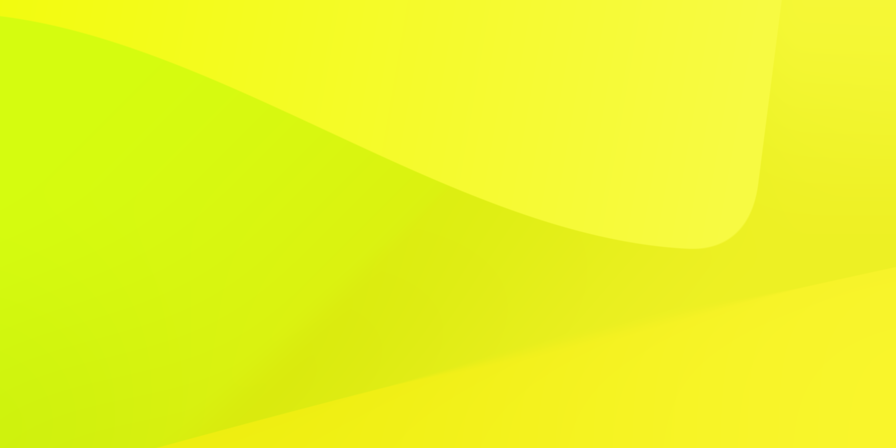
Reproduce this background procedurally as a Shadertoy shader.

```glsl
// Bright lime and yellow backdrop of three smooth overlapping sheets:
// a folded green base, a rounded wave hanging from the top and a low hill.
// Each sheet is a signed height field with its own soft colour gradient.

#define LIME      vec3(0.835, 0.99, 0.06)
#define OLIVE     vec3(0.855, 0.925, 0.055)
#define GOLD      vec3(0.93, 0.94, 0.14)
#define PALE      vec3(0.96, 0.97, 0.21)
#define WAVE_LEFT  vec3(0.95, 0.985, 0.06)
#define WAVE_RIGHT vec3(0.97, 0.98, 0.26)
#define HILL_LEFT  vec3(0.94, 0.94, 0.07)
#define HILL_RIGHT vec3(0.975, 0.96, 0.17)
#define CORNER_ROUND 0.138
#define FOLD_OFFSET  0.417
#define HILL_BLUR    0.02

// Maximum with a rounded corner of size k
float smoothMax(float a, float b, float k) {
    float h = max(k - abs(a - b), 0.0) / k;
    return max(a, b) + 0.25 * h * h * k;
}

// Negative inside the wave that hangs from the top edge
float waveField(vec2 p) {
    float depth = 1.0 - p.y;
    float x = p.x;
    float rim = 0.036 + x * (0.124 + x * (0.467 - 0.2133 * x));
    float slope = 0.124 + x * (0.934 - 0.64 * x);
    float lower = (depth - rim) / sqrt(1.0 + slope * slope);
    float side = x - (1.745 - 0.128 * depth);
    return smoothMax(lower, side, CORNER_ROUND);
}

// Negative inside the hill that rises to the right
float hillField(vec2 p) {
    float s = 2.0 - p.x;
    return p.y - (0.404 - s * (0.215 + 0.018 * s));
}

// Green base with a faint diagonal fold, turning to yellow on the right
vec3 baseColor(vec2 p) {
    float fold = (p.x - p.y - FOLD_OFFSET) * 0.7071;
    float toFold = clamp(1.0 + fold / 0.8, 0.0, 1.0);
    float height = smoothstep(0.1, 0.6, p.y);
    vec3 left = mix(LIME, OLIVE + vec3(0.005, 0.02, 0.01), pow(toFold, 1.5));
    float lowCorner = (1.0 - smoothstep(0.0, 0.6, p.y))
                    * (1.0 - smoothstep(0.0, 0.7, p.x));
    left -= vec3(0.035, 0.02, 0.01) * lowCorner;

    vec3 nearFold = OLIVE + mix(vec3(-0.01, -0.01, -0.01), vec3(0.008, 0.008, 0.01), height);
    vec3 right = mix(nearFold, GOLD, smoothstep(-0.1, 0.65, fold));
    float glow = smoothstep(0.4, 1.0, p.y) * smoothstep(1.4, 1.8, p.x);
    right = mix(right, PALE, glow);

    float crease = mix(0.06, 0.012, height);
    return mix(left, right, smoothstep(-crease, crease, fold));
}

vec3 waveColor(vec2 p) {
    float t = clamp(p.x / 1.72 + 0.1 * (1.0 - p.y), 0.0, 1.0);
    return mix(WAVE_LEFT, WAVE_RIGHT, t);
}

vec3 hillColor(vec2 p, float field) {
    vec3 color = mix(HILL_LEFT, HILL_RIGHT, smoothstep(0.4, 2.0, p.x));
    return color - vec3(0.006, 0.008, 0.006) * exp(field * 14.0);
}

void mainImage(out vec4 fragColor, in vec2 fragCoord) {
    // Canvas units: x from 0 to 2, y from 0 to 1
    vec2 p = fragCoord / iResolution.xy * vec2(2.0, 1.0);
    float pixel = 1.0 / iResolution.y;

    vec3 color = baseColor(p);

    // Top wave with a crisp rim
    float wave = waveField(p);
    color = mix(waveColor(p), color, smoothstep(-pixel, pixel, wave));

    // Hill, its edge blurred around the middle of the slope
    float hill = hillField(p);
    float haze = smoothstep(0.85, 1.25, p.x) * (1.0 - smoothstep(1.45, 1.8, p.x));
    float blur = pixel + HILL_BLUR * haze;
    color = mix(hillColor(p, min(hill, 0.0)), color, smoothstep(-blur, blur, hill));

    fragColor = vec4(color, 1.0);
}
```
